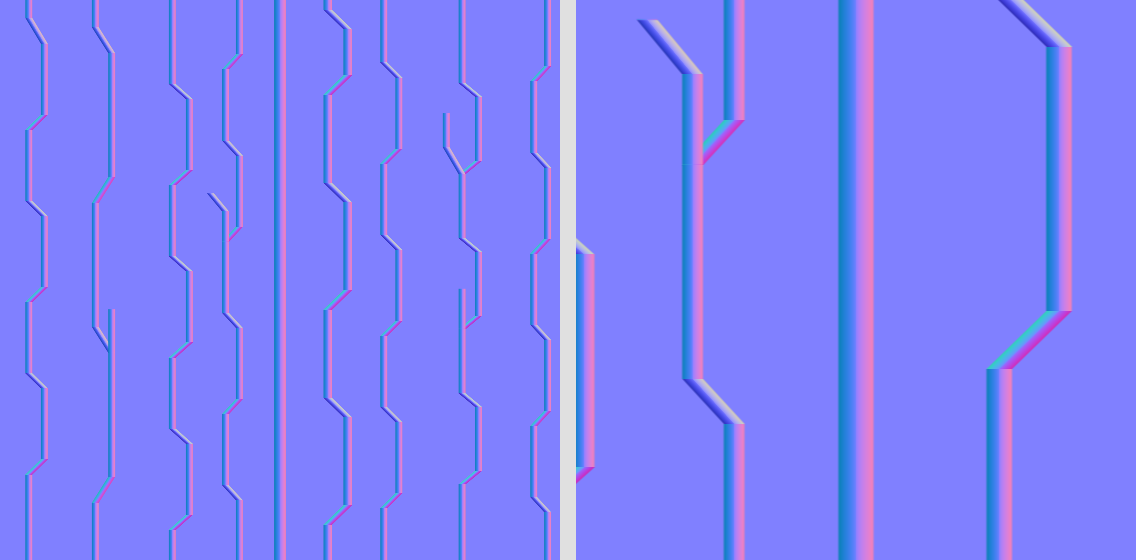
Left: the whole. Right: its middle third, enlarged.
A three.js fragment shader for this texture map:

```glsl
varying vec2 vUv;

const float SHEET = 768.0;       // layout units across the canvas
const float SOFT = 0.8;          // half width of a smoothed edge
const float THIN = 4.7;          // half widths of the tubes
const float MEDIUM = 5.8;
const float THICK = 8.0;
const float TILT = 0.93;         // sideways lean of the normal at a tube's rim
const float ROUNDNESS = 0.58;    // below 1 steepens the middle of a tube
const int CYCLES = 3;            // zigzags down each wire
const vec3 FLAT = vec3(0.0, 0.0, 1.0);

// Value and slope of a linear step between two heights
vec2 ramp(float y, float a, float b) {
  float inside = step(a, y) * step(y, b);
  return vec2(clamp((y - a) / (b - a), 0.0, 1.0), inside / (b - a));
}

// Lays a rounded tube over the normal; path holds its centre and slope
void tube(inout vec3 normal, vec2 p, vec2 path, float halfWidth, vec2 span) {
  float offset = p.x - path.x;
  float t = clamp(offset / halfWidth, -1.0, 1.0);
  float lean = sign(t) * pow(abs(t), ROUNDNESS) * TILT;
  vec2 across = normalize(vec2(1.0, path.y));
  vec3 tubeNormal = vec3(across * lean, sqrt(1.0 - lean * lean));

  float body = smoothstep(-SOFT, SOFT, halfWidth - abs(offset));
  float ends = smoothstep(-SOFT, SOFT, p.y - span.x)
             * smoothstep(-SOFT, SOFT, span.y - p.y);
  normal = mix(normal, tubeNormal, body * ends);
}

// Wire that swaps lanes twice per period; firstBend replaces its first swap
void zigzag(inout vec3 normal, vec2 p, vec2 lanes, float halfWidth,
            vec2 firstBend, float start, float period, float bend) {
  vec2 path = vec2(0.0);
  for (int i = 0; i < CYCLES; i++) {
    float out0 = start + float(i) * period;
    float back0 = out0 + 0.5 * period;
    vec2 outBend = i == 0 ? firstBend : vec2(out0, out0 + bend);
    path += ramp(p.y, outBend.x, outBend.y) - ramp(p.y, back0, back0 + bend);
  }
  path = vec2(lanes.x, 0.0) + (lanes.y - lanes.x) * path;
  tube(normal, p, path, halfWidth, vec2(-SHEET, 2.0 * SHEET));
}

// Wire whose first bend follows the regular rhythm
void evenZigzag(inout vec3 normal, vec2 p, vec2 lanes,
                float start, float period, float bend) {
  zigzag(normal, p, lanes, THIN, vec2(start, start + bend), start, period, bend);
}

// Short side piece with one bend
void branch(inout vec3 normal, vec2 p, vec2 lanes, vec2 bend, vec2 span) {
  vec2 path = vec2(lanes.x, 0.0) + (lanes.y - lanes.x) * ramp(p.y, bend.x, bend.y);
  tube(normal, p, path, THIN, span);
}

void main() {
  // Heights are measured downward from the top edge
  vec2 p = vec2(vUv.x, 1.0 - vUv.y) * SHEET;
  vec3 normal = FLAT;

  // Wires, left to right
  zigzag(normal, p, vec2(39.5, 60.8), THIN, vec2(24.5, 60.0), 39.3, 236.3, 20.8);
  evenZigzag(normal, p, vec2(130.7, 153.2), 37.3, 411.0, 35.6);
  evenZigzag(normal, p, vec2(236.3, 259.7), 115.2, 236.3, 20.8);
  evenZigzag(normal, p, vec2(328.3, 309.3), 74.7, 236.3, 20.6);
  tube(normal, p, vec2(384.0, 0.0), THICK, vec2(-SHEET, 2.0 * SHEET));
  zigzag(normal, p, vec2(449.5, 476.8), MEDIUM, vec2(13.5, 40.0), -44.0, 294.8, 26.5);
  evenZigzag(normal, p, vec2(526.3, 547.0), 85.7, 236.3, 20.6);
  evenZigzag(normal, p, vec2(633.7, 656.2), 114.0, 212.7, 18.6);
  evenZigzag(normal, p, vec2(751.0, 732.0), 91.0, 236.3, 20.6);

  // Loose ends and forks
  branch(normal, p, vec2(153.2), vec2(424.0, 484.0), vec2(424.0, 484.0));
  branch(normal, p, vec2(288.5, 309.3), vec2(265.0, 290.0), vec2(265.0, 331.5));
  branch(normal, p, vec2(612.0, 633.7), vec2(202.0, 239.0), vec2(155.0, 239.0));
  branch(normal, p, vec2(633.7), vec2(396.0, 451.0), vec2(396.0, 451.0));

  gl_FragColor = vec4(normal * 0.5 + 0.5, 1.0);
}
```
